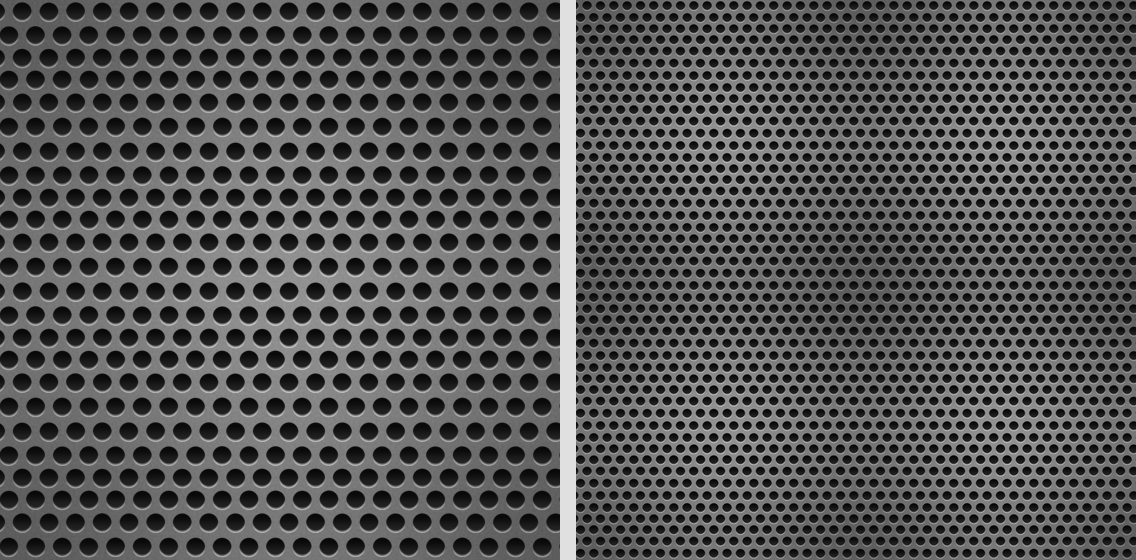
Left, the tile; right, the same tile 2 across and 2 down.
Give the GLSL for this pattern, as a Shadertoy shader.

```glsl
// Perforated metal sheet: staggered rows of round punched holes, each a dark lens
// with a grey lower wall and a thin bright lip, on softly lit brushed grey.
// Rows drift up and down in groups of six; light and grain wrap at the edges.
#define COLUMNS 21.0
#define ROWS 24.0
#define HOLE_RADIUS 0.0167
#define WALL_DEPTH 0.0017
#define LIP_WIDTH 0.0010
#define ROW_DRIFT 0.0026
#define HOLE_JITTER 0.0003
#define SHEET_GREY 0.465
#define LIGHT_FALLOFF 0.052
#define GRAIN_CELLS 200.0
#define GRAIN_AMOUNT 0.035

const float TAU = 6.2831853;

vec2 hash2(vec2 cell) {
    vec3 h = fract(cell.xyx * vec3(0.1031, 0.1030, 0.0973));
    h += dot(h, h.yzx + 33.33);
    return fract((h.xx + h.yz) * h.zy) * 2.0 - 1.0;
}

// Gradient noise that repeats every `period` cells
float wrapNoise(vec2 p, float period) {
    vec2 i = floor(p), f = p - i;
    vec2 w = f * f * f * (f * (f * 6.0 - 15.0) + 10.0);
    vec2 e = vec2(1.0, 0.0);
    float a = dot(hash2(mod(i, period)), f);
    float b = dot(hash2(mod(i + e.xy, period)), f - e.xy);
    float c = dot(hash2(mod(i + e.yx, period)), f - e.yx);
    float d = dot(hash2(mod(i + e.xx, period)), f - e.xx);
    return mix(mix(a, b, w.x), mix(c, d, w.x), w.y);
}

// Offset from the nearest hole centre, in canvas units, y pointing down
vec2 holeOffset(vec2 p) {
    float row = floor(p.y * ROWS);
    float x = p.x * COLUMNS - 0.834 - 0.5 * mod(row, 2.0);
    float column = round(x);
    float drift = ROW_DRIFT * cos(TAU * (row - 0.85) / 6.0);
    float y = p.y - (row + 0.43) / ROWS - drift;
    vec2 id = vec2(mod(column, COLUMNS), mod(row, ROWS));
    return vec2((x - column) / COLUMNS, y) - HOLE_JITTER * hash2(id + 7.0);
}

void mainImage(out vec4 fragColor, in vec2 fragCoord) {
    vec2 uv = fragCoord / iResolution.xy;
    vec2 p = vec2(uv.x, 1.0 - uv.y);
    float soft = max(0.0012, 0.8 / iResolution.y);

    // Sheet: light pooled at the centre, with fine grain
    vec2 glow = cos(TAU * (p - vec2(0.52, 0.51)));
    float sheet = SHEET_GREY + LIGHT_FALLOFF * (glow.x + glow.y);
    sheet += GRAIN_AMOUNT * wrapNoise(p * GRAIN_CELLS, GRAIN_CELLS);

    // Punched edge below, shadowed opening above; their overlap is the dark lens
    vec2 q = holeOffset(p);
    vec2 lower = q - vec2(0.0, WALL_DEPTH);
    vec2 upper = q + vec2(0.0, WALL_DEPTH);
    float edge = length(lower) - HOLE_RADIUS;
    float lens = max(edge, length(upper) - HOLE_RADIUS);

    // Grey wall inside the punched edge
    float wall = 1.0 - smoothstep(-soft, soft, edge);
    float shade = mix(sheet, sheet * 0.82, wall);

    // Bright lip, strongest at the bottom of the edge
    float facing = smoothstep(0.05, 0.85, lower.y / max(length(lower), 1e-4));
    float lip = 1.0 - smoothstep(LIP_WIDTH * 0.4, LIP_WIDTH + soft, abs(edge));
    shade += 0.24 * lip * facing;

    // Dark opening, a little lighter toward the bottom
    float depth = mix(0.035, 0.13, smoothstep(-0.012, 0.014, q.y));
    shade = mix(depth, shade, smoothstep(-soft, soft, lens));

    fragColor = vec4(vec3(clamp(shade, 0.0, 1.0)), 1.0);
}
```
